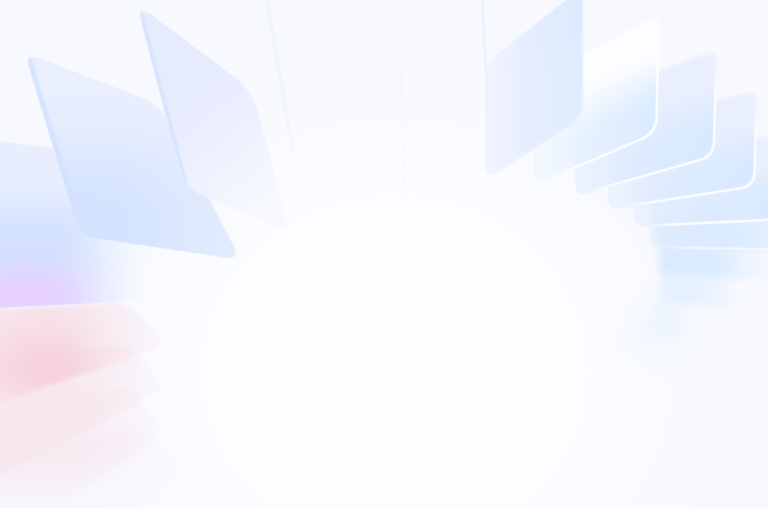
Write a Shadertoy shader that draws this background.

```glsl
// A pale ring of translucent glass cards around a bright, empty centre.
// Each card is a rounded convex quad, tinted by soft gradients and rim light;
// the blue fan (right) and the rose fan (left) come from loops over an index.

#define CANVAS vec2(7.68, 5.06)
#define PAPER vec3(0.970, 0.978, 0.997)
#define CENTRE_GLOW vec3(0.990, 0.993, 1.0)
#define LAVENDER vec3(0.915, 0.935, 0.995)
#define SKY vec3(0.835, 0.910, 1.0)
#define PERIWINKLE vec3(0.825, 0.885, 1.0)
#define VIOLET vec3(0.910, 0.810, 1.0)
#define ROSE vec3(0.970, 0.820, 0.860)
#define BLUE_CARDS 9
#define ROSE_CARDS 4
#define CORNER 0.14

float smoothMax(float a, float b, float k) {
    float h = max(k - abs(a - b), 0.0);
    return max(a, b) + h * h / (4.0 * k);
}

// Signed distance to the line a-b, positive outside a clockwise card
float side(vec2 p, vec2 a, vec2 b) {
    vec2 e = normalize(b - a);
    return dot(p - a, vec2(e.y, -e.x));
}

// Corners run top left, top right, bottom right, bottom left
float card(vec2 p, vec2 a, vec2 b, vec2 c, vec2 d) {
    float horizontal = max(side(p, a, b), side(p, c, d));
    float vertical = max(side(p, b, c), side(p, d, a));
    return smoothMax(horizontal, vertical, CORNER);
}

float segment(vec2 p, vec2 a, vec2 b) {
    vec2 e = b - a;
    return length(p - a - e * clamp(dot(p - a, e) / dot(e, e), 0.0, 1.0));
}

float fill(float d, float soft) {
    return 1.0 - smoothstep(-soft, soft, d);
}

float stroke(float d, float width, float soft) {
    return fill(abs(d) - width, soft);
}

float blob(vec2 p, vec2 centre, vec2 size) {
    vec2 q = (p - centre) / size;
    return exp(-dot(q, q));
}

void blueFan(inout vec3 col, vec2 p, float px) {
    for (int n = BLUE_CARDS - 1; n >= 0; n--) {
        float i = float(n);
        vec2 br = vec2(5.83 + 0.83 * i - 0.085 * i * i,
                       min(1.17 + 0.13 * i + 0.034 * i * i, 1.0 + 0.3 * i));
        if (n == 0) br.y = 1.17;
        if (n == 1) br.y = 1.33;
        vec2 bl = vec2(4.85 + 0.53 * i - 0.04 * i * i, 1.8 + 0.045 * i + 0.018 * i * i);
        float height = max(1.3 - 0.11 * i, 0.38);
        vec2 tr = br + vec2(0.03 * min(i, 1.0), -height);
        vec2 tl = bl - vec2(0.0, height * 0.9);
        float d = card(p, tl, tr, br, bl);

        // Position inside the card: s runs right, t runs down
        float s = clamp((p.x - bl.x) / (br.x - bl.x), 0.0, 1.0);
        float t = 1.0 - (mix(bl.y, br.y, s) - p.y) / height;
        float far = smoothstep(4.0, 6.5, i);
        float soft = px + 0.07 * far;

        vec3 top = n == 1 ? CENTRE_GLOW : LAVENDER;
        float depth = smoothstep(0.25, 0.8, t) * mix(0.35, 0.9, s);
        if (n == 0) depth = 0.75 * s * (1.0 - 0.3 * t);
        depth = mix(depth, 0.95, far);
        float alpha = mix(0.55, 0.95, smoothstep(0.0, 0.5, s));
        alpha = mix(alpha, 0.85 * (1.0 - smoothstep(0.35, 1.0, s)), far);
        alpha *= 1.0 - 0.75 * smoothstep(6.0, 8.0, i);
        col = mix(col, mix(top, SKY, depth), alpha * fill(d, soft));

        // White rim on the lower and right edges
        float rim = stroke(d + 0.014, 0.012, px) * smoothstep(0.0, 0.35, s);
        float nearRim = n == 0 ? 0.15 : 0.9;
        col = mix(col, vec3(1.0), rim * nearRim * (1.0 - far) * mix(0.3, 1.0, smoothstep(0.0, 0.5, t)));
    }
    col = mix(col, SKY, 0.2 * blob(p, vec2(6.5, 3.3), vec2(0.28, 0.3)));
}

void roseFan(inout vec3 col, vec2 p, float px) {
    for (int n = ROSE_CARDS - 1; n >= 0; n--) {
        float i = float(n);
        vec2 tip = vec2(1.66 + 0.17 * smoothstep(2.0, 3.0, i), 3.45 + 0.42 * i);
        float d = card(p, vec2(-0.4, 3.1 + 0.5 * i), tip - vec2(0.37, 0.44),
                       tip, vec2(-0.4, 4.14 + 0.8 * i));
        float fade = 1.0 - 0.75 * smoothstep(0.5, 1.7, p.x);
        fade *= 1.0 - smoothstep(4.4, 5.0, p.y) * 0.8;
        float tint = n == 0 ? 0.5 + 0.5 * blob(p, vec2(0.5, 3.65), vec2(0.6, 0.4)) : 0.55 - 0.09 * i;
        vec3 tone = mix(PAPER, ROSE, tint);
        col = mix(col, tone, fade * fill(d, px + 0.025));
    }
}

void leftCards(inout vec3 col, vec2 p, float px) {
    // Far card: blue falling into violet
    float d = card(p, vec2(-0.5, 1.34), vec2(1.5, 1.6), vec2(1.8, 2.98), vec2(-0.5, 3.09));
    vec3 tone = mix(LAVENDER, PERIWINKLE, smoothstep(1.7, 2.4, p.y));
    tone = mix(tone, VIOLET, blob(p, vec2(0.25, 2.98), vec2(0.8, 0.34)));
    col = mix(col, tone, fill(d, px * 1.5) * (1.0 - smoothstep(0.5, 1.55, p.x)));

    // Wide card
    vec2 a = vec2(0.24, 0.52), b = vec2(1.6, 1.04), c = vec2(2.41, 2.59), e = vec2(0.8, 2.35);
    d = card(p, a, b, c, e);
    tone = mix(LAVENDER, PERIWINKLE, smoothstep(0.8, 2.2, p.y) * (1.0 - 0.6 * smoothstep(1.0, 2.4, p.x)));
    col = mix(col, tone, 0.95 * fill(d, px));
    col = mix(col, PERIWINKLE, 0.8 * fill(d, px) * stroke(side(p, e, a) + 0.03, 0.025, px));

    // Tall card, dissolving towards its lower right
    a = vec2(1.36, 0.03); b = vec2(2.52, 0.9); c = vec2(2.9, 2.33); e = vec2(1.84, 1.86);
    d = card(p, a, b, c, e);
    tone = mix(vec3(0.9, 0.92, 0.995), PAPER, smoothstep(2.2, 4.6, p.x * 0.8 + p.y));
    col = mix(col, tone, 0.95 * fill(d, px));
    col = mix(col, PERIWINKLE, 0.7 * fill(d, px) * stroke(side(p, e, a) + 0.025, 0.02, px));
}

void mainImage(out vec4 fragColor, in vec2 fragCoord) {
    vec2 uv = fragCoord / iResolution.xy;
    vec2 p = vec2(uv.x, 1.0 - uv.y) * CANVAS; // y runs down from the top edge
    float px = CANVAS.y / iResolution.y;

    // Paper, bright centre and a faint ring
    float radius = length((p - vec2(3.95, 3.7)) / vec2(1.1, 1.0));
    vec3 col = mix(CENTRE_GLOW, PAPER, smoothstep(1.2, 3.2, radius));
    col -= 0.003 * stroke(radius - 2.0, 0.06, 0.05);

    // Ghost cards at the top
    float edge = min(segment(p, vec2(2.65, -0.1), vec2(2.93, 1.5)), segment(p, vec2(2.93, 1.5), vec2(3.4, 2.05)));
    col = mix(col, LAVENDER, 0.5 * stroke(edge, 0.02, px) * (1.0 - smoothstep(0.8, 2.0, p.y)));
    edge = segment(p, vec2(3.98, -0.1), vec2(4.05, 1.95));
    col = mix(col, LAVENDER, 0.22 * stroke(edge, 0.01, px));
    edge = segment(p, vec2(4.82, -0.1), vec2(4.86, 0.75));
    col = mix(col, LAVENDER, 0.7 * stroke(edge, 0.015, px));

    blueFan(col, p, px);
    roseFan(col, p, px);
    leftCards(col, p, px);
    fragColor = vec4(col, 1.0);
}
```
